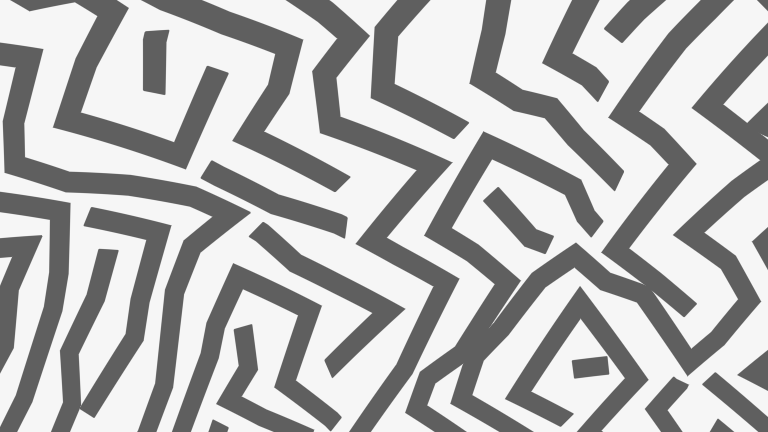
Write a Shadertoy shader that draws this pattern.

```glsl
// Draws an angular maze of thick grey strokes with mitred bends on an off-white ground.

const vec3 PAPER = vec3(0.963);
const vec3 INK = vec3(0.373);
const float CELL_SIZE = 0.155;    // lattice cell, in canvas heights
const float TURN = 0.28;          // lattice angle at the centre
const float FAN = 0.32;           // change of that angle across the canvas
const float HALF_WIDTH = 0.156;   // the lengths below are in cells
const float JITTER = 0.46;
const float KNEE_SHIFT = 0.4;
const float RETRACT = 0.42;       // gap that keeps extra strokes off a bend
const float OVERLAP = 0.05;
const float CORNER_RADIUS = 0.02;
const float JUNCTION_CHANCE = 0.15;

float hash(vec2 p) {
    return fract(sin(dot(p, vec2(127.1, 311.7))) * 43758.5453);
}

float cross2(vec2 a, vec2 b) {
    return a.x * b.y - a.y * b.x;
}

// Lattice vertex moved by a slow wave and its own random offset.
vec2 vertexPosition(vec2 v) {
    vec2 wave = 0.12 * sin(v.yx * vec2(1.05, 0.9) + vec2(0.6, 2.1));
    vec2 offset = vec2(hash(v + 17.3), hash(v + 61.9)) - 0.5;
    return v + wave + JITTER * offset;
}

// Diagonal directions in cyclic order.
vec2 spokeStep(int k) {
    float x = (k == 0 || k == 3) ? 1.0 : -1.0;
    float y = k < 2 ? 1.0 : -1.0;
    return vec2(x, y);
}

// Each cell holds one diagonal; pairs in a row agree, which makes long paths.
bool hasSpoke(vec2 v, vec2 direction) {
    vec2 cell = v + min(direction, 0.0);
    float rowShift = floor(2.0 * hash(vec2(cell.y, 3.7)));
    float pair = floor((cell.x + rowShift) * 0.5);
    bool rising = hash(vec2(pair, cell.y) + 5.7) > 0.5;
    return rising == (direction.x * direction.y > 0.0);
}

// Bend in the middle of a cell's stroke; some strokes stay straight.
vec2 kneeShift(vec2 cell) {
    vec2 shift = vec2(hash(cell + 23.9), hash(cell + 78.2)) - 0.5;
    return KNEE_SHIFT * shift * step(0.3, hash(cell + 51.4));
}

// Bar along a unit axis from start to end, with a slanted start.
float barDistance(vec2 p, vec2 axis, float start, float end, float slant) {
    float along = dot(p, axis);
    float across = cross2(axis, p);
    float beyond = max(start + slant * across - along, along - end);
    vec2 q = vec2(beyond, abs(across) - HALF_WIDTH) + CORNER_RADIUS;
    return length(max(q, 0.0)) + min(max(q.x, q.y), 0.0) - CORNER_RADIUS;
}

// Outer corner piece where two bars meet.
float mitreDistance(vec2 p, vec2 a, vec2 b) {
    float strips = max(abs(cross2(a, p)), abs(cross2(b, p))) - HALF_WIDTH;
    float outside = max(dot(p, a), dot(p, b)) - OVERLAP;
    vec2 bisector = (a + b) / max(length(a + b), 0.001);
    float limit = -dot(p, bisector) - 1.8 * HALF_WIDTH;
    return max(max(strips, outside), limit);
}

// All half strokes leaving one vertex.
float vertexDistance(vec2 p, vec2 v) {
    vec2 center = vertexPosition(v);
    vec2 local = p - center;
    int degree = 0;
    for (int k = 0; k < 4; k++) {
        if (hasSpoke(v, spokeStep(k))) degree++;
    }

    // A lone vertex gets a short dash.
    if (degree == 0) {
        float angle = 6.2832 * hash(v + 33.1);
        return barDistance(local, vec2(cos(angle), sin(angle)), -0.3, 0.3, 0.0);
    }

    // Two spokes join; further ones stop short unless this is a junction.
    bool junction = hash(v + 91.3) < JUNCTION_CHANCE;
    int first = int(4.0 * hash(v + 44.5));
    int found = 0;
    vec2 firstAxis = vec2(0.0);
    float d = 10.0;
    for (int k = 0; k < 4; k++) {
        vec2 direction = spokeStep((k + first) % 4);
        if (!hasSpoke(v, direction)) continue;
        vec2 span = vertexPosition(v + direction) - center;
        vec2 knee = 0.5 * span + kneeShift(v + min(direction, 0.0));
        vec2 axis = normalize(knee);
        bool cut = found > 1 && !junction;
        bool loose = cut || degree == 1;
        float start = cut ? RETRACT : (loose ? -0.08 : 0.0);
        float slant = loose ? 0.8 * (hash(v + direction * 0.31) - 0.5) : 0.0;
        d = min(d, barDistance(local, axis, start, length(knee) + 0.5 * OVERLAP, slant));
        d = min(d, mitreDistance(local - knee, -axis, normalize(span - knee)));
        if (found == 0) firstAxis = axis;
        if (found == 1) d = min(d, mitreDistance(local, firstAxis, axis));
        found++;
    }
    return d;
}

void mainImage(out vec4 fragColor, in vec2 fragCoord) {
    // Canvas fanned by an angle-preserving bend, then turned onto the lattice
    vec2 z = (fragCoord - 0.5 * iResolution.xy) / iResolution.y;
    vec2 fanned = z + 0.5 * FAN * vec2(-2.0 * z.x * z.y, z.x * z.x - z.y * z.y);
    float stretch = length(vec2(1.0 - FAN * z.y, FAN * z.x));
    float c = cos(TURN), s = sin(TURN);
    vec2 p = mat2(c, -s, s, c) * fanned / CELL_SIZE + vec2(9.4, 12.2);

    // Nearest stroke, drawn with a smooth edge
    float d = 10.0;
    for (int i = 0; i < 16; i++) {
        d = min(d, vertexDistance(p, floor(p) + vec2(i % 4 - 1, i / 4 - 1)));
    }
    float edge = 0.7 * stretch / (iResolution.y * CELL_SIZE);
    float ink = 1.0 - smoothstep(-edge, edge, d);
    fragColor = vec4(mix(PAPER, INK, ink), 1.0);
}
```
